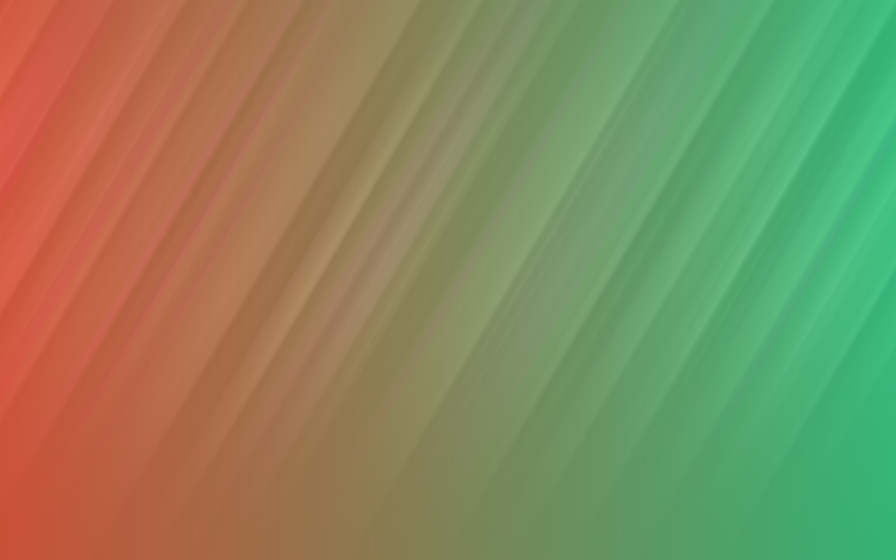
Write a Shadertoy shader that draws this background.

```glsl
// Slanted satin streaks of light over a horizontal red-to-green gradient.
// Broad folds brighten up to a soft edge and drop into shade; finer random
// streaks and faint mauve bands ride on top, all fading toward the bottom.
#define SLANT 0.59
#define BASE_LIGHT 0.016
#define FOLD_LIGHT 0.075
#define STREAK_LIGHT 0.055
#define TINT_AMOUNT 0.024
#define EDGE_SOFTNESS 0.016
#define LEFT_COLOR vec3(0.79, 0.31, 0.21)
#define RIGHT_COLOR vec3(0.19, 0.70, 0.45)
#define MAUVE vec3(0.7, -0.6, 1.0)

const int FOLD_COUNT = 18;
const float FOLD_EDGES[FOLD_COUNT] = float[](
    -0.62, -0.48, -0.38, -0.25, -0.141, -0.04, 0.17, 0.277, 0.345,
    0.404, 0.453, 0.63, 0.80, 0.92, 1.025, 1.14, 1.30, 1.65);

float hash(float n) {
    return fract(sin(n * 127.1 + 11.7) * 43758.5453);
}

float noise(float x) {
    float cell = floor(x);
    float f = fract(x);
    return mix(hash(cell), hash(cell + 1.0), f * f * (3.0 - 2.0 * f));
}

// Ramp from each fold edge to the next, with a soft drop at its end;
// narrow folds rise less than wide ones
float foldLight(float across) {
    float light = 0.0;
    for (int i = 0; i < FOLD_COUNT - 1; i++) {
        float start = FOLD_EDGES[i];
        float end = FOLD_EDGES[i + 1];
        float ramp = clamp((across - start) / (end - start), 0.0, 1.0);
        float strength = mix(0.55, 1.0, smoothstep(0.04, 0.18, end - start));
        light += strength * ramp * smoothstep(0.0, EDGE_SOFTNESS, end - across);
    }
    return light;
}

// Random thin ramps at several widths, each glowing over part of its length
float streakLight(float across, float along) {
    float light = 0.0;
    float frequency = 8.0;
    for (int i = 0; i < 3; i++) {
        float x = across * frequency + noise(across * 5.0 + float(i) * 17.0);
        float cell = floor(x) + float(i) * 61.0;
        float f = fract(x);
        float ramp = f * smoothstep(0.0, 0.2, 1.0 - f);
        float reach = (along - mix(0.3, 1.0, hash(cell + 7.3))) / 0.45;
        light += (hash(cell) - 0.45) * ramp * exp(-reach * reach);
        frequency *= 2.1;
    }
    return light;
}

void mainImage(out vec4 fragColor, in vec2 fragCoord) {
    vec2 uv = fragCoord / iResolution.xy;
    float across = uv.x * 1.6 - SLANT * uv.y;

    // Base gradient
    vec3 color = mix(LEFT_COLOR, RIGHT_COLOR, uv.x);

    // Light and shade of the folds, fading near the bottom and easing at the top
    float fade = mix(0.08, 1.0, smoothstep(0.0, 0.55, uv.y));
    fade *= 1.0 - 0.25 * smoothstep(0.75, 1.0, uv.y);
    float light = BASE_LIGHT + FOLD_LIGHT * foldLight(across)
                + STREAK_LIGHT * streakLight(across, uv.y);
    color += light * fade;

    // Thin mauve bands
    float band = smoothstep(0.5, 1.0, noise(across * 34.0 + 9.0));
    color += MAUVE * TINT_AMOUNT * band * fade;

    fragColor = vec4(clamp(color, 0.0, 1.0), 1.0);
}
```
